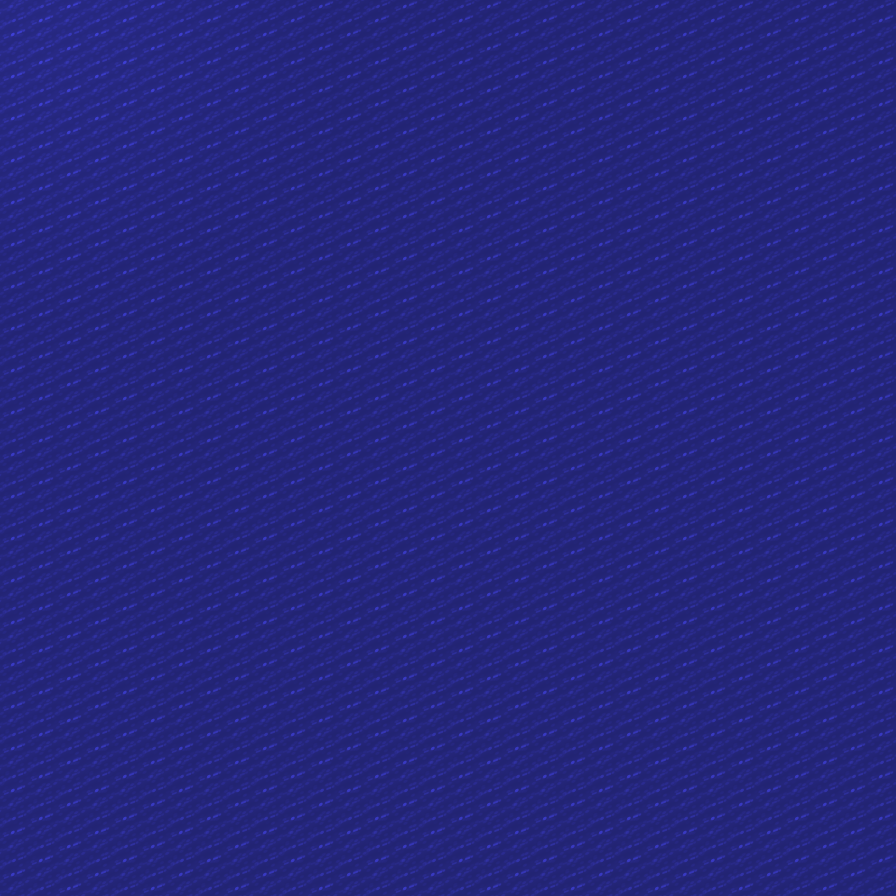
This texture is drawn by a three.js fragment shader. Its source:

```glsl
// Deep blue woven cloth with rows of tiny bright flecks on short slanted threads.
varying vec2 vUv;

float hash(vec2 p) {
  return fract(sin(dot(p, vec2(127.1, 311.7))) * 4375.85);
}

// Small fleck, stretched along the rising thread
float fleck(vec2 p, vec2 center, float halfLength, float radius) {
  vec2 d = p - center;
  d.y -= 0.35 * d.x;
  d.x -= clamp(d.x, -halfLength, halfLength);
  return 1.0 - smoothstep(radius - 0.4, radius + 0.4, length(d));
}

// Slanted cellular grain, 8 by 4 seeds per cell, stepping up with each column
float threadGrain(vec2 p) {
  vec2 base = floor(p);
  float grain = 0.0;
  for (int y = -1; y <= 1; y++) {
    for (int x = -1; x <= 1; x++) {
      vec2 seed = base + vec2(float(x), float(y));
      vec2 id = vec2(mod(seed.x, 8.0), mod(seed.y - 4.0 * floor(seed.x / 8.0), 12.0)) + 3.0;
      vec2 d = seed + vec2(hash(id), hash(id + 19.0)) - p;
      d.y -= 0.35 * d.x;
      float spot = 1.0 - smoothstep(0.2, 0.65, length(d * vec2(0.75, 1.1)));
      grain = max(grain, spot * smoothstep(0.45, 0.95, hash(id + 41.0)));
    }
  }
  return grain;
}

void main() {
  // 32 cells across and 64 down; strength cycles through three rows
  vec2 weave = vUv * vec2(32.0, 64.0);
  vec2 cell = floor(weave);
  vec2 local = fract(weave) * vec2(16.0, 8.0);
  float phase = mod(cell.y - cell.x, 3.0);
  float strength = phase < 0.5 ? 0.4 : (phase < 1.5 ? 1.0 : 0.65);

  // Ground cloth with very shallow slanted ribs
  float rib = 0.5 + 0.5 * cos(6.28318 * (weave.y - weave.x - 0.1));
  vec3 color = mix(vec3(0.134, 0.14, 0.452), vec3(0.143, 0.148, 0.477), rib);

  // Fine thread grain, stronger on the raised rib
  float grain = threadGrain(weave * vec2(8.0, 4.0));
  color = mix(color, vec3(0.17, 0.174, 0.58), grain * (0.4 + 0.45 * rib));

  // Bright dot, with fainter dashes trailing to either side
  vec2 q = local - vec2(0.7 * (phase - 1.0), 0.0);
  float bright = fleck(q, vec2(7.3, 4.3), 0.2, 0.85);
  bright = max(bright, 0.8 * fleck(q, vec2(11.2, 5.5), 0.9, 0.55));
  bright = max(bright, 0.55 * fleck(q, vec2(13.6, 6.5), 0.2, 0.6));
  bright = max(bright, 0.45 * fleck(q, vec2(3.6, 2.6), 0.9, 0.5));
  color = mix(color, vec3(0.22, 0.225, 0.76), bright * strength);

  // Faint light on the upper left corner and left edge
  float corner = 1.0 - smoothstep(0.0, 0.38, length(vUv - vec2(0.06, 1.0)));
  float leftEdge = 1.0 - smoothstep(0.0, 0.25, vUv.x);
  color *= 1.0 + 0.1 * corner + 0.015 * leftEdge;

  gl_FragColor = vec4(color, 1.0);
}
```
